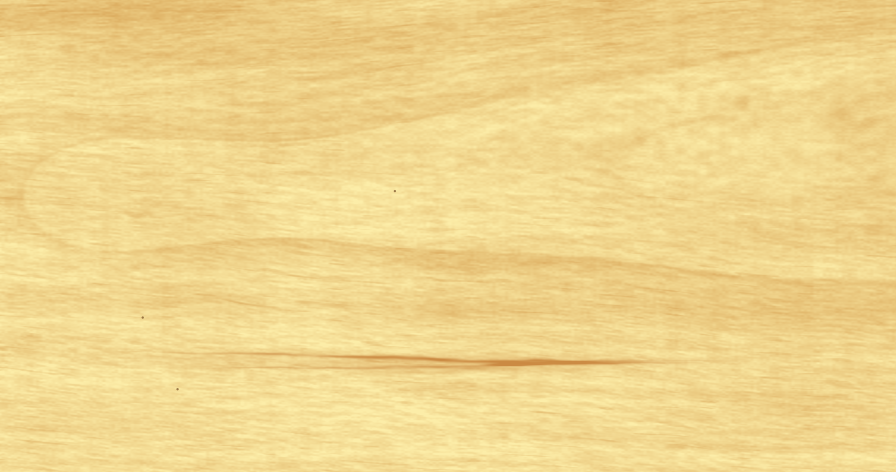
Write a WebGL 2 fragment shader that draws this texture.

```glsl
#version 300 es
precision highp float;
// Pale flat-sawn wood: fine fibres, nested growth loops and a thin resin streak.
uniform vec2 u_resolution;
out vec4 fragColor;

float hash(vec2 p) {
    return fract(sin(dot(p, vec2(127.1, 311.7))) * 43758.5453);
}

float noise(vec2 p) {
    vec2 i = floor(p), f = fract(p);
    f = f * f * (3.0 - 2.0 * f);
    return mix(mix(hash(i), hash(i + vec2(1, 0)), f.x),
               mix(hash(i + vec2(0, 1)), hash(i + vec2(1, 1)), f.x), f.y);
}

// Noise centred on zero
float grain(vec2 p) {
    return noise(p) - 0.5;
}

// Open loop with a round nose on the left: negative inside, zero on its edge
float growthLoop(vec2 p, vec2 nose, float noseLength, float slope, float halfWidth) {
    float across = (p.y - nose.y - slope * (p.x - nose.x)) / halfWidth;
    float along = max(1.0 - (p.x - nose.x) / noseLength, 0.0);
    return length(vec2(along, across)) - 1.0;
}

// Soft dark line just outside an edge, fading slowly outwards
float rim(float d) {
    return smoothstep(-0.03, 0.03, d) * exp(-max(d, 0.0) * 5.0);
}

float blob(vec2 p, vec2 centre, vec2 size) {
    vec2 d = (p - centre) / size;
    return exp(-dot(d, d));
}

// Tapered horizontal strand between two x positions
float strand(vec2 p, float left, float right, float y, float thickness) {
    float taper = smoothstep(left, mix(left, right, 0.6), p.x)
                * (1.0 - smoothstep(mix(left, right, 0.6), right, p.x));
    float d = (p.y - y) / (thickness * (0.35 + 0.65 * taper));
    return sqrt(taper) * exp(-d * d);
}

void main() {
    vec2 p = gl_FragCoord.xy / u_resolution.y;

    // Gentle warp, with the grain rising to the right in the upper part
    vec2 w = p;
    w.y += 0.022 * grain(p * vec2(2.5, 4.0)) + 0.006 * grain(p * vec2(9.0, 14.0));
    vec2 q = w;
    q.y -= 0.1 * p.x * smoothstep(0.55, 0.9, p.y) - 0.02 * p.x * smoothstep(0.6, 0.3, p.y);

    // Growth loops
    float outerWidth = 0.125 + 0.14 * smoothstep(0.6, 2.1, p.x)
                     - 0.022 * blob(p, vec2(0.62, 0.6), vec2(0.2, 2.0));
    float outer = growthLoop(w, vec2(0.05, 0.575), 0.22, 0.05, outerWidth);
    float inner = growthLoop(w, vec2(1.33, 0.645), 0.4, 0.03, 0.12);
    float tone = 0.29;
    tone += 0.36 * rim(outer) * (0.6 + 0.8 * noise(p * vec2(3.0, 5.0)));
    tone += 0.20 * rim(inner) - 0.09 * smoothstep(0.03, -0.05, outer);
    tone += 0.18 * grain(vec2(outer * 5.0, p.x * 0.8)) * smoothstep(0.0, 0.5, outer);

    // Broad shading
    tone += 0.24 * smoothstep(0.72, 1.0, p.y);
    tone += 0.32 * blob(p, vec2(0.3, 0.97), vec2(0.2, 0.08));
    tone += 0.28 * blob(p, vec2(1.85, 0.68), vec2(0.14, 0.12));
    tone += 0.17 * blob(p, vec2(0.42, 0.35), vec2(0.14, 0.18));
    tone -= 0.15 * blob(p, vec2(0.95, 0.55), vec2(0.4, 0.10));
    tone -= 0.08 * smoothstep(0.4, 0.05, p.y);
    tone += 0.25 * grain(p * vec2(3.0, 4.0) + 7.0);

    // Long bands and streaks along the grain
    tone += 0.34 * grain(q * vec2(1.1, 19.0) + 3.0);
    tone += 0.26 * grain(q * vec2(1.8, 46.0) + 11.0);
    tone += 0.20 * grain(q * vec2(4.0, 95.0) + 23.0);

    // Fine fibres and short flecks, tilted slightly downwards
    vec2 fibre = q + vec2(0.0, 0.05 * p.x);
    tone += 0.32 * grain(fibre * vec2(20.0, 160.0) + 31.0);
    tone += 0.42 * grain(fibre * vec2(45.0, 250.0) + 47.0);
    tone += 0.26 * grain(p * vec2(150.0, 260.0) + 59.0);
    tone += 0.30 * smoothstep(0.78, 0.95, noise(fibre * vec2(14.0, 150.0) + 71.0));

    vec3 colour = mix(vec3(0.972, 0.895, 0.62), vec3(0.89, 0.73, 0.435), clamp(tone, -0.2, 1.5));

    // Resin streak: two thin strands inside a pale halo
    float wobble = 0.005 * grain(vec2(p.x * 7.0, 2.0)) + 0.002 * grain(vec2(p.x * 30.0, 5.0));
    float upper = 0.253 - 0.017 * smoothstep(0.2, 1.2, p.x) + wobble;
    float lower = 0.219 + 0.013 * smoothstep(0.7, 1.25, p.x) + wobble;
    float resin = 0.50 * strand(p, 0.15, 1.55, upper, 0.0045)
                + 0.65 * strand(p, 0.40, 1.50, lower, 0.0045)
                + 0.22 * strand(p, 0.05, 1.65, 0.5 * (upper + lower), 0.02);
    resin *= 0.45 + 1.0 * noise(p * vec2(14.0, 180.0) + 83.0);
    colour = mix(colour, vec3(0.78, 0.51, 0.23), min(resin, 0.9));

    // Rare dark specks
    vec2 cell = floor(p * 4.0);
    vec2 centre = 0.2 + 0.6 * vec2(hash(cell + 3.0), hash(cell + 9.0));
    float speck = step(0.9, hash(cell + 17.0))
                * smoothstep(0.015, 0.004, length(fract(p * 4.0) - centre));
    colour = mix(colour, vec3(0.45, 0.29, 0.13), 0.7 * speck);

    fragColor = vec4(colour, 1.0);
}
```
